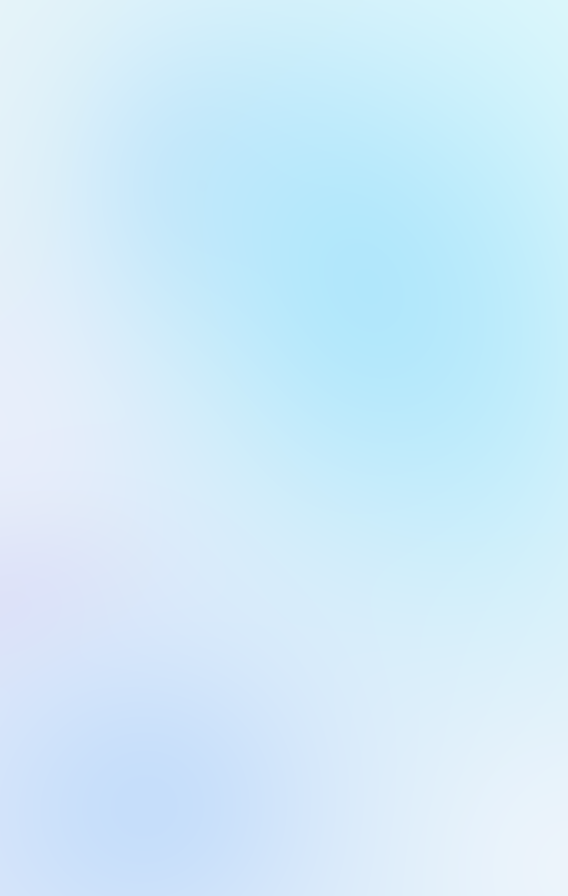
Give the GLSL for this background, as a Shadertoy shader.

```glsl
// Soft pastel backdrop: a tilted cyan glow above a periwinkle glow on pale blue.

// Gaussian falloff in an ellipse; radii are (across, along), tilt in radians
float glow(vec2 p, vec2 center, vec2 radii, float tilt) {
    vec2 d = p - center;
    float c = cos(tilt), s = sin(tilt);
    vec2 q = vec2(c * d.x + s * d.y, c * d.y - s * d.x) / radii;
    return exp(-dot(q, q));
}

void mainImage(out vec4 fragColor, in vec2 fragCoord) {
    vec2 uv = fragCoord / iResolution.xy;
    vec2 p = vec2(uv.x * 0.633, uv.y);

    // Pale base blended between the four corners
    vec3 bottom = mix(vec3(0.87, 0.91, 0.98), vec3(0.88, 0.945, 0.98), uv.x);
    vec3 top = mix(vec3(0.905, 0.955, 0.975), vec3(0.875, 0.97, 0.985), uv.x);
    vec3 color = mix(bottom, top, smoothstep(0.0, 1.0, uv.y));

    // Pale left edge with a lavender patch below it
    color = mix(color, vec3(0.92, 0.933, 0.98), 0.8 * glow(p, vec2(0.02, 0.53), vec2(0.13, 0.17), 0.0));
    color = mix(color, vec3(0.875, 0.88, 0.972), 0.8 * glow(p, vec2(0.0, 0.325), vec2(0.16, 0.09), 0.3));

    // Upper glow: blue shoulder, aqua right side, bright tilted core
    color = mix(color, vec3(0.76, 0.88, 0.98), 0.6 * glow(p, vec2(0.22, 0.80), vec2(0.14, 0.16), 0.2));
    color = mix(color, vec3(0.75, 0.95, 0.98), 0.4 * glow(p, vec2(0.56, 0.66), vec2(0.12, 0.27), 0.0));
    color = mix(color, vec3(0.69, 0.905, 0.985), 0.97 * glow(p, vec2(0.41, 0.68), vec2(0.22, 0.30), 0.40));

    // Lower periwinkle glow and white corner
    color = mix(color, vec3(0.77, 0.868, 0.982), 0.95 * glow(p, vec2(0.163, 0.10), vec2(0.19, 0.18), 0.2));
    color = mix(color, vec3(0.93, 0.957, 0.985), 0.9 * glow(p, vec2(0.633, 0.03), vec2(0.15, 0.16), 0.0));

    fragColor = vec4(color, 1.0);
}
```
